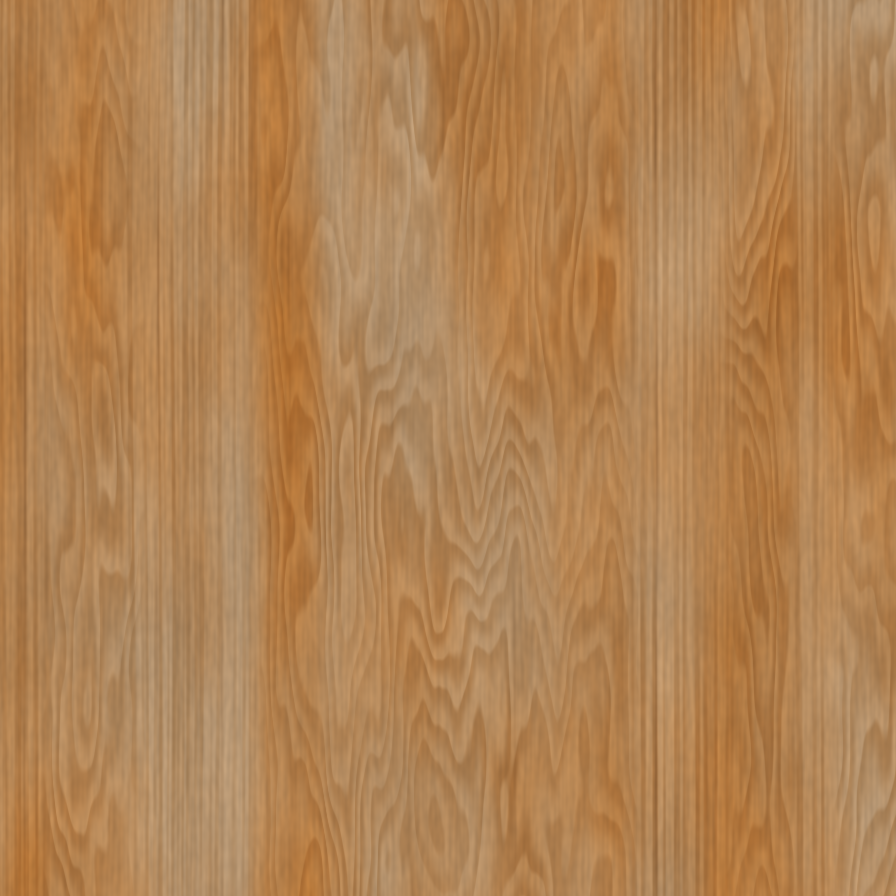
Give the GLSL for this texture, as a Shadertoy shader.

```glsl
// Draws a warm, low-contrast wood veneer with vertical straight and cathedral grain.

float hash(vec2 p) {
    vec3 q = fract(vec3(p.xyx) * 0.1031);
    q += dot(q, q.yzx + 33.33);
    return fract((q.x + q.y) * q.z);
}

float cornerSlope(vec2 cell, vec2 offset) {
    float angle = 6.2832 * hash(cell);
    return dot(vec2(cos(angle), sin(angle)), offset);
}

// Gradient noise, roughly -0.6 to 0.6
float noise(vec2 p) {
    vec2 i = floor(p), f = p - i;
    vec2 u = f * f * f * (f * (f * 6.0 - 15.0) + 10.0);
    vec2 e = vec2(1.0, 0.0);
    return mix(mix(cornerSlope(i, f), cornerSlope(i + e.xy, f - e.xy), u.x),
               mix(cornerSlope(i + e.yx, f - e.yx), cornerSlope(i + 1.0, f - 1.0), u.x), u.y);
}

float fbm(vec2 p) {
    float sum = 0.0, amp = 1.0;
    for (int i = 0; i < 4; i++) {
        sum += amp * noise(p);
        p = p * 2.03 + 17.7;
        amp *= 0.5;
    }
    return sum;
}

float band(float x, float center, float halfWidth) {
    return 1.0 - smoothstep(0.6, 1.3, abs(x - center) / halfWidth);
}

// Contours of a stretched height field: long ovals and pointed arches
float cathedralGrain(vec2 p) {
    float height = 7.0 * noise(vec2(p.x * 11.0, p.y * 2.0) + 4.3)
                 + 2.2 * noise(vec2(p.x * 27.0, p.y * 4.5) + 31.0)
                 + 0.7 * noise(vec2(p.x * 65.0, p.y * 11.0) + 8.0)
                 + 4.0 * p.y;
    float ring = fract(height);
    float line = smoothstep(0.1, 0.75, ring) * (1.0 - smoothstep(0.82, 1.0, ring));
    return mix(line, 0.4, smoothstep(0.3, 0.7, fwidth(height)));
}

// Near-parallel pencil lines running the full height
float straightGrain(vec2 p) {
    float x = p.x + 0.004 * noise(vec2(p.x * 5.0, p.y * 2.0));
    float lines = noise(vec2(x * 125.0, p.y * 0.8))
                + 0.8 * noise(vec2(x * 210.0, p.y * 1.5) + 50.0);
    return smoothstep(-0.3, 0.45, lines);
}

void mainImage(out vec4 fragColor, in vec2 fragCoord) {
    vec2 p = fragCoord / iResolution.xy;

    // Soft stains, from greyish tan to orange
    float stain = 0.38 + 0.62 * fbm(vec2(p.x * 6.5, p.y * 2.3) + 12.0)
                + 0.35 * noise(vec2(p.x * 18.0, p.y * 1.6) + 70.0);
    stain += 0.32 * band(p.x, 0.32, 0.04) + 0.24 * band(p.x, 0.0, 0.05)
           + 0.18 * band(p.x, 0.84, 0.05) + 0.18 * band(p.x, 0.66, 0.04)
           - 0.2 * band(p.x, 0.42, 0.07) - 0.16 * band(p.x, 0.24, 0.05);
    vec3 greyTan = vec3(0.705, 0.575, 0.432);
    vec3 orange = vec3(0.712, 0.468, 0.226);
    vec3 color = mix(greyTan, orange, clamp(stain, -0.05, 1.1));

    // Straight-grained strips between arched heartwood
    float straight = max(max(band(p.x, 0.22, 0.08), band(p.x, 0.76, 0.06)),
                         max(band(p.x, 0.02, 0.035), band(p.x, 0.91, 0.025)));
    float grain = mix(cathedralGrain(p), straightGrain(p), straight);
    float strength = 0.75 + 0.8 * noise(vec2(p.x * 9.0, p.y * 3.5) + 90.0);
    color *= mix(vec3(1.02), vec3(0.915, 0.855, 0.76), grain * clamp(strength, 0.25, 1.1));

    // A few sharper dark seams, each with a pale edge
    for (int i = 0; i < 13; i++) {
        float id = float(i);
        float seamX = (id + 0.2 + 0.6 * hash(vec2(id, 5.0))) / 13.0;
        float d = p.x - seamX - 0.003 * noise(vec2(id * 7.3, p.y * 2.0));
        float fade = smoothstep(-0.3, 0.4, noise(vec2(id * 3.7 + 0.5, p.y * 2.5)));
        fade *= 0.3 + 0.7 * straight;
        color *= 1.0 - 0.16 * fade * vec3(0.8, 1.0, 1.2) * exp(-pow(d / 0.0016, 2.0));
        color += 0.035 * fade * exp(-pow((d - 0.0045) / 0.0025, 2.0));
    }

    // Fine fibres and broad tonal drift
    color *= 1.0 + 0.075 * noise(vec2(p.x * 240.0, p.y * 18.0))
                 + 0.045 * noise(vec2(p.x * 170.0, p.y * 75.0) + 40.0)
                 + 0.08 * noise(vec2(p.x * 10.0, p.y * 5.0) + 25.0);

    fragColor = vec4(color, 1.0);
}
```
